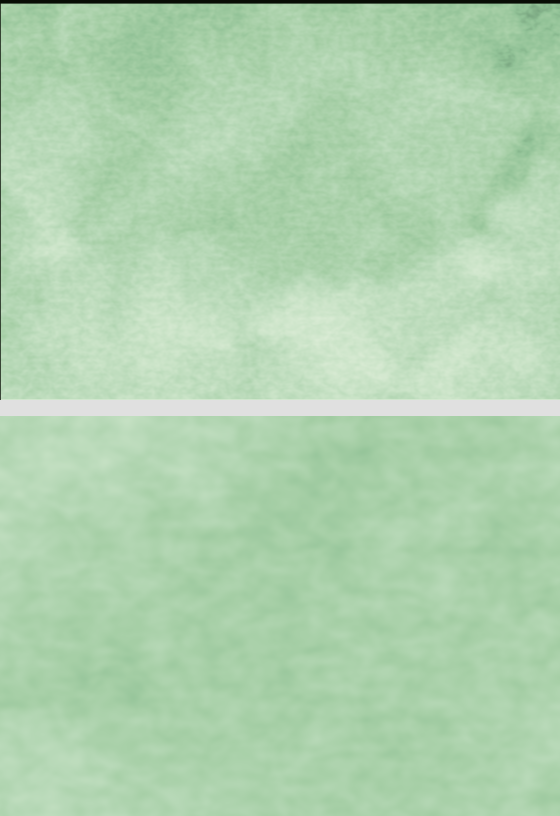
Top, the full canvas; bottom, a detail of the centre.
Reproduce this texture procedurally as a Shadertoy shader.

```glsl
// A pale green watercolour wash on fine-grained paper with a dark top edge.
// Warped gradient noise and a few broad soft pools set the pigment tone,
// small-scale noise adds the paper grain, and a ramp turns tone into colour.

const vec3 EDGE_BLACK = vec3(0.03, 0.05, 0.02);
const vec3 SHADE = vec3(0.45, 0.62, 0.48);
const vec3 DEEP  = vec3(0.57, 0.76, 0.59);
const vec3 MID   = vec3(0.65, 0.81, 0.65);
const vec3 LIGHT = vec3(0.72, 0.85, 0.72);
const vec3 PALE  = vec3(0.79, 0.89, 0.78);
const vec3 GLOW  = vec3(0.85, 0.92, 0.83);

const float BASE_TONE = 1.62;      // 0 = DEEP, 1 = MID, 2 = LIGHT, 3 = PALE
const float TOP_FADE = 1.3;        // how much darker the top is
const float WASH_SCALE = 3.2;
const float WASH_STRENGTH = 1.5;
const float WARP = 0.16;
const vec2  GRAIN_SCALE = vec2(46.0, 62.0);
const float GRAIN_STRENGTH = 0.75;
const vec2  FIBRE_SCALE = vec2(14.0, 105.0);
const float FIBRE_STRENGTH = 0.3;
const float TOP_EDGE = 0.009;      // widths as parts of the height
const float SIDE_EDGE = 0.0018;
const float BOTTOM_EDGE = 0.0025;

// Unit gradient from an integer hash of the lattice cell.
vec2 latticeGradient(vec2 cell) {
    uvec2 q = uvec2(ivec2(cell)) * uvec2(1597u, 3571u);
    uint n = (q.x ^ (q.y << 7)) * 747796u + q.y * 2891u;
    n = (n ^ (n >> 15)) * 277803u;
    n = (n ^ (n >> 13)) * 62089u;
    n ^= n >> 16;
    float angle = 6.2832 * float(n & 65535u) / 65536.0;
    return vec2(cos(angle), sin(angle));
}

float gradientNoise(vec2 p) {
    vec2 i = floor(p), f = p - i;
    vec2 u = f * f * f * (f * (f * 6.0 - 15.0) + 10.0);
    vec2 e = vec2(0.0, 1.0);
    float a = dot(latticeGradient(i), f);
    float b = dot(latticeGradient(i + e.yx), f - e.yx);
    float c = dot(latticeGradient(i + e.xy), f - e.xy);
    float d = dot(latticeGradient(i + e.yy), f - e.yy);
    return mix(mix(a, b, u.x), mix(c, d, u.x), u.y);
}

float fbm(vec2 p, int octaves) {
    float sum = 0.0, weight = 1.0;
    for (int i = 0; i < octaves; i++) {
        sum += weight * gradientNoise(p);
        p = mat2(1.6, 1.2, -1.2, 1.6) * p + 7.3;
        weight *= 0.5;
    }
    return sum;
}

// Soft elliptical pool of water or pigment, turned by an angle.
float pool(vec2 p, vec2 centre, vec2 radius, float angle) {
    float c = cos(angle), s = sin(angle);
    vec2 d = mat2(c, -s, s, c) * (p - centre) / radius;
    return exp(-dot(d, d));
}

float washTone(vec2 p) {
    vec2 bend = vec2(fbm(p * 4.0 + 11.0, 3), fbm(p * 4.0 + 43.0, 3));
    vec2 q = p + WARP * bend;
    float tone = BASE_TONE + TOP_FADE * (0.5 - p.y);
    tone += WASH_STRENGTH * fbm(q * WASH_SCALE + 23.0, 4);

    // Washed-out pools
    tone += 1.3 * pool(q, vec2(0.12, 0.56), vec2(0.10, 0.24), 0.0);
    tone += 0.7 * pool(q, vec2(0.78, 0.20), vec2(0.36, 0.12), 0.3);
    tone += 1.1 * pool(q, vec2(1.20, 0.39), vec2(0.18, 0.09), 0.3);
    tone += 1.1 * pool(q, vec2(1.22, 0.11), vec2(0.20, 0.09), 0.5);

    // Pigment pools
    tone -= 1.4 * pool(q, vec2(1.27, 0.55), vec2(0.10, 0.06), 0.5);
    tone -= 0.8 * pool(q, vec2(1.00, 0.43), vec2(0.08, 0.09), 0.0);
    tone -= 1.1 * pool(q, vec2(1.38, 0.90), vec2(0.18, 0.16), 0.4);
    return tone;
}

float paperGrain(vec2 p) {
    vec2 wobble = 0.006 * vec2(gradientNoise(p * 30.0), gradientNoise(p * 30.0 + 9.0));
    float mottling = fbm((p + wobble) * GRAIN_SCALE, 2);
    float fibres = gradientNoise(p * FIBRE_SCALE + 5.0);
    return GRAIN_STRENGTH * mottling + FIBRE_STRENGTH * fibres;
}

vec3 pigment(float tone) {
    vec3 c = mix(SHADE, DEEP, clamp(tone + 1.0, 0.0, 1.0));
    c = mix(c, MID, clamp(tone, 0.0, 1.0));
    c = mix(c, LIGHT, clamp(tone - 1.0, 0.0, 1.0));
    c = mix(c, PALE, clamp(tone - 2.0, 0.0, 1.0));
    return mix(c, GLOW, clamp(tone - 3.0, 0.0, 1.0));
}

// Coverage of a border strip, smoothed over one pixel.
float strip(float dist, float width, float pixel) {
    return clamp((width - dist) / pixel + 0.5, 0.0, 1.0);
}

void mainImage(out vec4 fragColor, in vec2 fragCoord) {
    float pixel = 1.0 / iResolution.y;
    vec2 p = fragCoord * pixel;

    vec3 colour = pigment(washTone(p) + paperGrain(p));

    // Sheet borders
    colour = mix(colour, GLOW, 0.7 * strip(p.y, BOTTOM_EDGE, pixel));
    colour = mix(colour, EDGE_BLACK, strip(p.x, SIDE_EDGE, pixel));
    colour = mix(colour, EDGE_BLACK, strip(1.0 - p.y, TOP_EDGE, pixel));
    fragColor = vec4(colour, 1.0);
}
```
